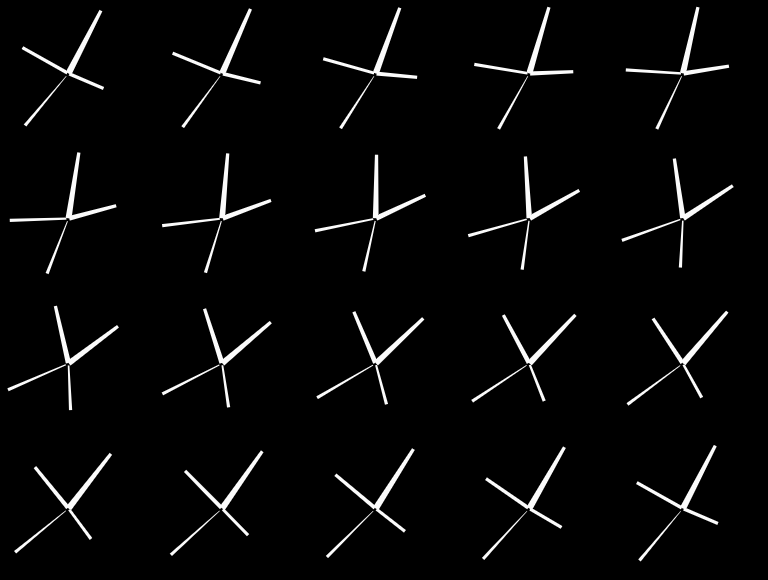
A WebGL 1 fragment shader for this pattern:

```glsl
precision highp float;

uniform vec2 u_resolution;

#define COLUMNS 5.0
#define ROWS 4.0
#define ARMS 4
#define HUB vec2(0.446, 0.5)
#define EASE 0.16
#define BASE_WIDTH 0.0225
#define WIDTH_SWING 0.0187
#define TIP_WIDTH 0.021
#define HUB_GAP 0.025
#define INK vec3(0.985)

const float QUARTER_TURN = 1.5707963;

// Arm tip on a tilted, off-centre orbit, in column widths from the hub
vec2 orbit(float angle) {
    return vec2(-0.036, 0.029)
         + vec2(0.247, 0.374) * cos(angle)
         + vec2(-0.264, 0.133) * sin(angle);
}

// Box-filtered coverage of a square-ended bar that tapers from a to b
float taperedBar(vec2 p, vec2 a, vec2 b, float widthA, float widthB, float pixel) {
    float len = length(b - a);
    vec2 dir = (b - a) / len;
    vec2 rel = p - a;
    float along = dot(rel, dir);
    float across = dir.x * rel.y - dir.y * rel.x;
    float halfWidth = 0.5 * mix(widthA, widthB, clamp(along / len, 0.0, 1.0));
    float halfPixel = 0.5 * pixel;
    float side = min(across + halfPixel, halfWidth) - max(across - halfPixel, -halfWidth);
    float ends = min(along + halfPixel, len) - max(along - halfPixel, 0.0);
    return clamp(side / pixel, 0.0, 1.0) * clamp(ends / pixel, 0.0, 1.0);
}

void main() {
    // Grid cells, read left to right from the top row
    vec2 grid = vec2(COLUMNS, ROWS);
    vec2 cellUv = gl_FragCoord.xy / u_resolution * grid;
    vec2 cell = min(floor(cellUv), grid - 1.0);
    float frame = cell.x + COLUMNS * (ROWS - 1.0 - cell.y);

    // Cell-local position, with the column width as unit
    float pixel = COLUMNS / u_resolution.x;
    float cellHeight = u_resolution.y / ROWS * pixel;
    vec2 p = (cellUv - cell - HUB) * vec2(1.0, cellHeight);

    // The whole sequence spans one eased quarter turn
    float progress = frame / (COLUMNS * ROWS - 1.0);
    float turn = progress + EASE * progress * (1.0 - progress);

    // Arms a quarter turn apart, thin at the hub on the far side
    float coverage = 0.0;
    for (int i = 0; i < ARMS; i++) {
        float angle = (turn + float(i)) * QUARTER_TURN;
        float nearness = cos(angle);
        vec2 tip = orbit(angle);
        vec2 base = tip * HUB_GAP * (1.0 - nearness) - vec2(0.0, 0.0065);
        float baseWidth = BASE_WIDTH + WIDTH_SWING * nearness;
        coverage = max(coverage, taperedBar(p, base, tip, baseWidth, TIP_WIDTH, pixel));
    }

    gl_FragColor = vec4(INK * coverage, 1.0);
}
```
